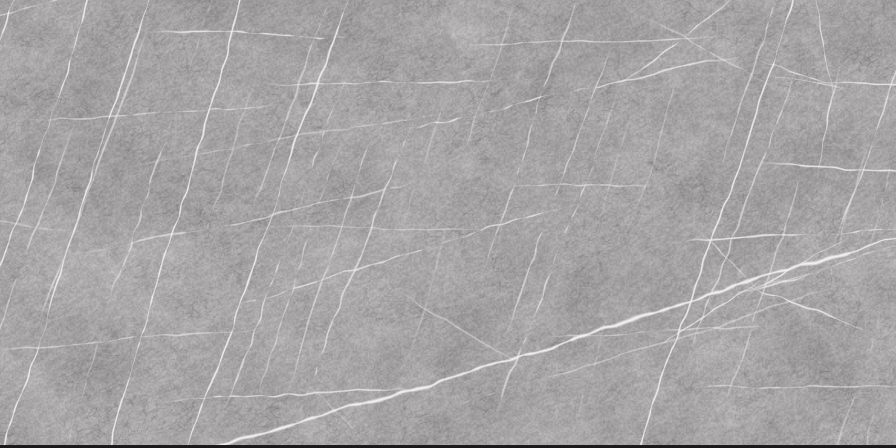
Give the GLSL for this texture, as a WebGL 1 fragment shader.

```glsl
precision highp float;
uniform vec2 u_resolution;

const vec3 STONE_TINT = vec3(1.0, 0.987, 0.993);
const vec3 VEIN_COLOR = vec3(0.95, 0.945, 0.95);
const vec3 EDGE_COLOR = vec3(0.1, 0.1, 0.11);
const float EDGE_HEIGHT = 0.0065;
const float STONE_LEVEL = 0.642;
const float CLOUD_AMOUNT = 0.18;
const float CLOUD_SCALE = 5.0;
const float CLOUD_DECAY = 0.78;
const float WISP_AMOUNT = 0.03;
const float FLECK_AMOUNT = 0.05;
const float STREAK_AMOUNT = 0.05;
const float GRAIN_AMOUNT = 0.085;
const float GRAIN_SCALE = 293.0;
const float STEEP_SPACING = 0.062;
const float STEEP_LEAN = 0.33;
const float HAIR_WIDTH = 0.0015;
const float MAIN_WIDTH = 0.0027;
const int STEEP_COUNT = 40;
const int CROSS_COUNT = 25;
const int SPOKE_COUNT = 5;

float hash(vec2 p) {
  vec3 q = fract(p.xyx * 0.1031);
  q += dot(q, q.yzx + 33.33);
  return fract((q.x + q.y) * q.z);
}

float noise(vec2 p) {
  vec2 i = floor(p), f = fract(p);
  f = f * f * (3.0 - 2.0 * f);
  vec2 e = vec2(1.0, 0.0);
  return mix(mix(hash(i), hash(i + e), f.x),
             mix(hash(i + e.yx), hash(i + e.xx), f.x), f.y);
}

float clouds(vec2 p) {
  float sum = 0.0, total = 0.0, amp = 1.0;
  for (int i = 0; i < 6; i++) {
    sum += amp * noise(p);
    total += amp;
    p = mat2(1.6, 1.2, -1.2, 1.6) * p + 17.3;
    amp *= CLOUD_DECAY;
  }
  return sum / total;
}

// Distances to the nearest and second nearest cell points
vec2 cells(vec2 p) {
  vec2 i = floor(p), near = vec2(8.0);
  for (int y = -1; y <= 1; y++) {
    for (int x = -1; x <= 1; x++) {
      vec2 c = i + vec2(float(x), float(y));
      float d = distance(p, c + vec2(hash(c), hash(c + 57.0)));
      near = d < near.x ? vec2(d, near.x) : vec2(near.x, min(near.y, d));
    }
  }
  return near;
}

// Bright where two cells meet
float seam(vec2 p, float width) {
  vec2 near = cells(p);
  return 1.0 - smoothstep(0.0, width, near.y - near.x);
}

// Wandering line with tapered ends and uneven strength
float vein(vec2 p, vec2 start, vec2 dir, float len, float width, float gap, float seed) {
  vec2 q = p - start;
  float t = dot(q, dir);
  float d = dot(q, vec2(-dir.y, dir.x));
  d += 0.005 * sin(5.0 * t + seed) + 0.002 * sin(19.0 * t + seed * 2.3);
  d += 0.006 * (noise(vec2(t * 32.0, seed)) - 0.5);
  float body = mix(noise(vec2(t * 9.0, seed + 40.0)), noise(vec2(t * 57.0, seed)), 0.45);
  float w = width * (0.3 + 1.4 * body);
  float soft = max(w, 0.5 / u_resolution.y);
  float line = (1.0 - smoothstep(0.0, 2.0 * soft, abs(d))) * w / soft;
  float ends = smoothstep(0.0, 0.12, t) * (1.0 - smoothstep(len - 0.15, len, t));
  return line * ends * mix(1.0, smoothstep(0.25, 0.6, body), gap);
}

float stone(vec2 p) {
  vec2 warp = vec2(noise(p * 23.0), noise(p * 23.0 + 31.0)) - 0.5;
  vec2 slant = mat2(0.88, -0.48, 0.48, 0.88) * p;
  float patches = smoothstep(0.25, 0.75, noise(p * 13.0 + 5.0));
  float flecks = seam(slant * vec2(24.0, 38.0) + warp, 0.16) * smoothstep(0.4, 0.7, noise(p * 47.0));
  flecks += seam(slant * vec2(50.0, 80.0) + warp * 1.5, 0.25) * smoothstep(0.4, 0.7, noise(p * 71.0));
  float wisps = seam(p * vec2(6.0, 4.5) + warp * 0.7, 0.3) * noise(p * 7.0 + 9.0);
  return STONE_LEVEL + CLOUD_AMOUNT * (clouds(p * CLOUD_SCALE) - 0.5)
    + WISP_AMOUNT * wisps - FLECK_AMOUNT * flecks * patches
    + STREAK_AMOUNT * (noise(slant * vec2(75.0, 210.0)) - 0.5)
    + GRAIN_AMOUNT * (noise(p * GRAIN_SCALE) - 0.5);
}

float veins(vec2 p) {
  float clear = 1.0;
  // Steep, nearly parallel veins; the long bright ones lie mostly at the left
  for (int i = 0; i < STEEP_COUNT; i++) {
    float k = float(i), a = hash(vec2(k, 3.0)), b = hash(vec2(k, 19.0));
    float strong = step(mod(k, 3.0), 0.5) * step(k, 13.0) + step(abs(k - 28.0), 0.5);
    vec2 dir = normalize(vec2(STEEP_LEAN + 0.1 * (a - 0.5), 1.0));
    float y = mix(b * 0.9 - 0.25, -0.15, strong);
    vec2 start = vec2((k - 6.0 + 1.5 * b) * STEEP_SPACING, 0.0) + dir * y;
    float power = mix(0.2 + 0.5 * a, 0.9, strong);
    clear *= 1.0 - power * vein(p, start, dir, mix(0.3 + 0.6 * a, 1.4, strong),
                                HAIR_WIDTH, 1.0 - 0.4 * strong, k * 7.3);
  }
  // Shallow crossing veins, some of them oblique
  for (int i = 0; i < CROSS_COUNT; i++) {
    float k = float(i), a = hash(vec2(k, 71.0)), b = hash(vec2(k, 47.0));
    float oblique = step(3.5, mod(k, 5.0));
    float angle = mix(mix(-0.12, 0.34, a), mix(-0.9, 0.9, b), oblique);
    vec2 start = vec2(fract(k * 0.618 + 0.1 * b) * 2.0 - 0.3, (k + a) / float(CROSS_COUNT));
    clear *= 1.0 - (0.3 + 0.55 * b) * vein(p, start, vec2(cos(angle), sin(angle)),
                     0.4 + 0.6 * a * (1.0 - oblique), HAIR_WIDTH, 0.8, k * 5.7 + 200.0);
  }
  // Short splinters around two knots
  for (int i = 0; i < SPOKE_COUNT * 2; i++) {
    float k = float(i), a = hash(vec2(k, 29.0));
    vec2 knot = mix(vec2(1.68, 0.36), vec2(1.86, 0.81), mod(k, 2.0));
    float angle = k * 2.4 + a;
    vec2 dir = normalize(vec2(cos(angle), 0.5 * sin(angle)));
    clear *= 1.0 - 0.8 * vein(p, knot - dir * 0.06, dir, 0.25 + 0.15 * a,
                              HAIR_WIDTH, 0.4, k * 3.1 + 90.0);
  }
  // Broad main vein
  clear *= 1.0 - vein(p, vec2(0.36, -0.04), normalize(vec2(1.0, 0.31)), 2.0, MAIN_WIDTH, 0.15, 4.0);
  return 1.0 - clear;
}

void main() {
  vec2 p = gl_FragCoord.xy / u_resolution.y;
  vec3 color = mix(STONE_TINT * stone(p), VEIN_COLOR, veins(p));
  // Dark lower edge of the slab
  float pixel = 1.0 / u_resolution.y;
  float edge = 1.0 - smoothstep(EDGE_HEIGHT - 0.5 * pixel, EDGE_HEIGHT + 0.5 * pixel, p.y);
  gl_FragColor = vec4(mix(color, EDGE_COLOR, edge), 1.0);
}
```
